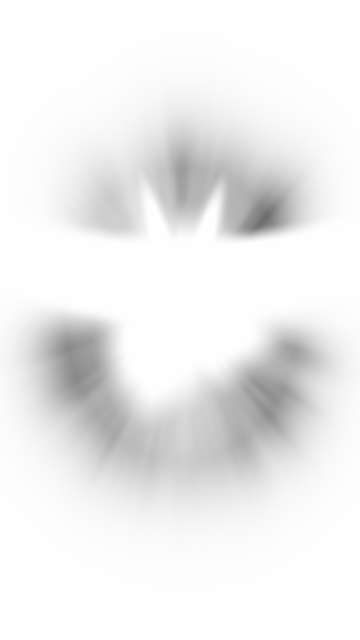
Give the GLSL for this background, as a Shadertoy shader.

```glsl
// Soft grey halo with radial streaks around a ragged white burst.
#define CENTER vec2(0.505, 0.508)
#define RING_RADII vec2(0.32, 0.2265)
#define PAPER 0.996
#define FADE_LENGTH 0.31
#define CORE_RADIUS 0.49
#define CORE_SOFTNESS 0.32
#define BAND_SOFTNESS 0.13
#define STREAK_DEPTH 0.5

// Angular lobes: direction in degrees, width in degrees, strength.
const vec3 SHADE[11] = vec3[11](
    vec3(42, 13, 0.43), vec3(66, 18, 0.25), vec3(93, 17, 0.28),
    vec3(132, 16, 0.18), vec3(190, 9, 0.22), vec3(208, 18, 0.41),
    vec3(235, 14, 0.22), vec3(263, 22, 0.20), vec3(300, 18, 0.26),
    vec3(325, 15, 0.41), vec3(346, 9, 0.28));
const vec3 SPIKES[6] = vec3[6](
    vec3(69, 6, 0.30), vec3(110, 6, 0.30), vec3(218, 18, 0.08),
    vec3(242, 12, 0.10), vec3(289, 20, -0.13), vec3(347, 14, 0.15));

float lobe(float angle, vec3 shape) {
    float d = mod(angle - shape.x + 180.0, 360.0) - 180.0;
    return shape.z * exp(-d * d / (shape.y * shape.y));
}

float hash(vec2 p) {
    return fract(sin(dot(p, vec2(127.1, 311.7))) * 43758.5453);
}

// Value noise in polar space, periodic over the full turn.
float polarNoise(float turn, float radius, float count) {
    vec2 p = vec2(turn * count, radius);
    vec2 cell = floor(p);
    vec2 f = smoothstep(0.0, 1.0, fract(p));
    float x0 = mod(cell.x, count);
    float x1 = mod(cell.x + 1.0, count);
    float near = mix(hash(vec2(x0, cell.y)), hash(vec2(x1, cell.y)), f.x);
    float far = mix(hash(vec2(x0, cell.y + 1.0)), hash(vec2(x1, cell.y + 1.0)), f.x);
    return mix(near, far, f.y);
}

void mainImage(out vec4 fragColor, in vec2 fragCoord) {
    vec2 q = (fragCoord / iResolution.xy - CENTER) / RING_RADII;
    float r = length(q);
    float angle = degrees(atan(q.y, q.x + 1e-5));
    float turn = fract(angle / 360.0);

    // Direction-dependent darkness and core size.
    float shade = 0.015;
    for (int i = 0; i < 11; i++) shade += lobe(angle, SHADE[i]);
    float core = CORE_RADIUS;
    for (int i = 0; i < 6; i++) core += lobe(angle, SPIKES[i]);

    // Fine rays running outward.
    float streaks = 0.6 * polarNoise(turn, r * 1.6, 48.0)
                  + 0.4 * polarNoise(turn, r * 2.4 + 7.0, 110.0);
    shade *= 1.0 + STREAK_DEPTH * (streaks - 0.5);
    core += 0.08 * (streaks - 0.5);

    // Radial profile: rise from the core, crest at the ring, fade outside.
    float inside = smoothstep(core - 0.03, core + CORE_SOFTNESS, r)
                 * mix(0.72, 1.0, min(r * r, 1.0));
    float outside = exp(-pow(max(r - 1.0, 0.0) / FADE_LENGTH, 1.5));

    // Bright band flaring to both sides.
    float x2 = q.x * q.x;
    float above = smoothstep(0.0, BAND_SOFTNESS, q.y - 0.46 - 0.07 * x2);
    float below = smoothstep(0.0, BAND_SOFTNESS, 0.02 + 0.08 * x2 - q.y);

    float grey = PAPER - shade * inside * outside * max(above, below);
    fragColor = vec4(vec3(grey), 1.0);
}
```
